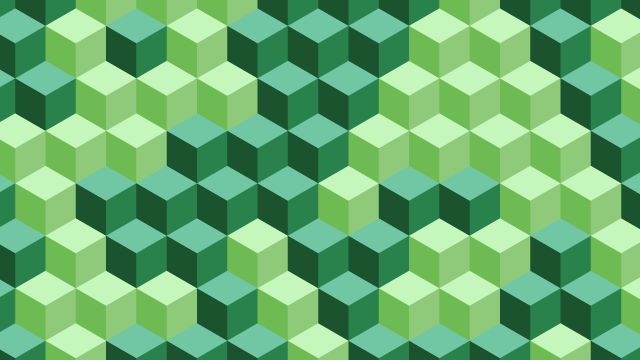
Write a Shadertoy shader that draws this pattern.

```glsl
const float CUBE_WIDTH = 0.16833;             // in canvas heights
const vec2  ORIGIN     = vec2(0.0421, 0.0049); // centre of the first cube
const float DARK_SHARE = 0.53;
const float SEED       = 3.0;
const int   SAMPLES    = 4;                    // per axis, for smooth edges
const float SQRT3      = 1.7320508;

const vec3 DARK_TOP    = vec3(0.445, 0.775, 0.643);
const vec3 DARK_LEFT   = vec3(0.100, 0.325, 0.176);
const vec3 DARK_RIGHT  = vec3(0.161, 0.510, 0.294);
const vec3 LIGHT_TOP   = vec3(0.773, 0.965, 0.733);
const vec3 LIGHT_LEFT  = vec3(0.431, 0.733, 0.329);
const vec3 LIGHT_RIGHT = vec3(0.561, 0.792, 0.482);

float hash(vec2 cell) {
    return fract(sin(dot(cell, vec2(127.1, 311.7)) + SEED) * 43758.5);
}

// Centre of the pointy-top hexagon of unit width that holds p
vec2 hexCentre(vec2 p) {
    vec2 period = vec2(1.0, SQRT3);
    vec2 even = round(p / period) * period;
    vec2 odd = (floor(p / period) + 0.5) * period;
    return distance(p, even) < distance(p, odd) ? even : odd;
}

vec3 cubes(vec2 p) {
    vec2 centre = hexCentre(p);
    vec2 local = p - centre;
    vec2 cell = round(centre / vec2(0.5, 0.5 * SQRT3));
    bool dark = hash(cell) < DARK_SHARE;

    // The three faces meet at the hexagon centre
    if (local.y * SQRT3 > abs(local.x)) return dark ? DARK_TOP : LIGHT_TOP;
    if (local.x < 0.0) return dark ? DARK_LEFT : LIGHT_LEFT;
    return dark ? DARK_RIGHT : LIGHT_RIGHT;
}

void mainImage(out vec4 fragColor, in vec2 fragCoord) {
    vec3 sum = vec3(0.0);

    // Average a grid of samples inside the pixel
    for (int y = 0; y < SAMPLES; y++) {
        for (int x = 0; x < SAMPLES; x++) {
            vec2 offset = (vec2(x, y) + 0.5) / float(SAMPLES) - 0.5;
            vec2 uv = (fragCoord + offset) / iResolution.y;
            sum += cubes((uv - ORIGIN) / CUBE_WIDTH);
        }
    }
    fragColor = vec4(sum / float(SAMPLES * SAMPLES), 1.0);
}
```
